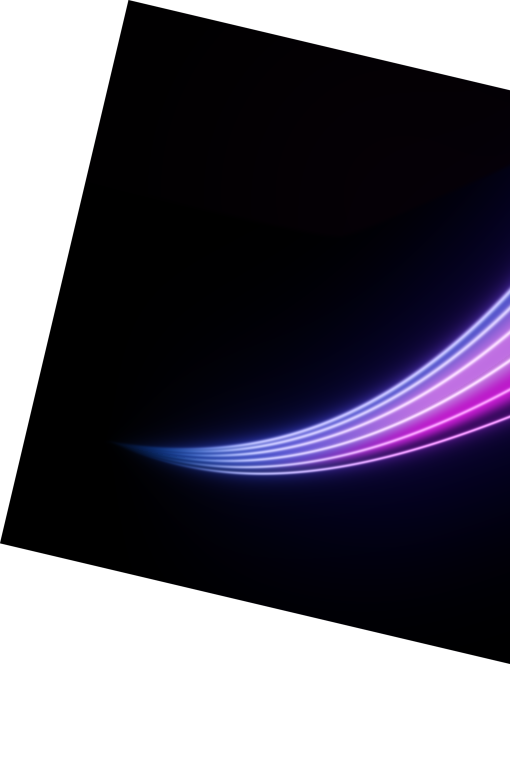
A WebGL 1 fragment shader for this background:

```glsl
precision highp float;
uniform vec2 u_resolution;

#define PANEL_CORNER vec2(0.1673, 1.0)
#define PANEL_HEIGHT 0.727
#define PANEL_TILT 0.2323
#define RIBBON_START vec2(0.1438, 0.4248)
#define RIBBON_LENGTH 0.5203
#define TOP_CURVE vec3(0.0945, -0.2240, -0.0665)
#define BOTTOM_CURVE vec3(0.2333, -0.3627, 0.0967)
#define BLUE vec3(0.27, 0.32, 0.80)
#define PINK vec3(0.84, 0.48, 0.95)
#define MAGENTA vec3(0.84, 0.10, 0.86)
#define DEEP vec3(0.15, 0.02, 0.30)
#define STRANDS 6

// Drop below the ribbon start, as a cubic in t
float drop(vec3 c, float t) {
  return t * (c.x + t * (c.y + t * c.z));
}

float dropSlope(vec3 c, float t) {
  return (c.x + t * (2.0 * c.y + 3.0 * t * c.z)) / RIBBON_LENGTH;
}

vec3 screenBlend(vec3 a, vec3 b) {
  return 1.0 - (1.0 - a) * (1.0 - clamp(b, 0.0, 1.0));
}

// Coverage of the tilted panel, open on the right
float panelMask(vec2 p, float pixel) {
  float c = cos(PANEL_TILT);
  float s = sin(PANEL_TILT);
  vec2 q = p - PANEL_CORNER;
  float along = dot(q, vec2(c, -s));
  float down = dot(q, vec2(-s, -c));
  float inside = min(along, min(down, PANEL_HEIGHT - down));
  return smoothstep(-0.7 * pixel, 0.7 * pixel, inside);
}

// Near-black field with a navy haze and a faint warm upper area
vec3 backdrop(vec2 p, float dist) {
  float haze = exp(-dist * dist / 0.022) * smoothstep(0.12, 0.58, p.x);
  vec3 color = vec3(0.008, 0.002, 0.125) * haze;
  float x = p.x - 0.445;
  float boundary = 0.683 + 0.235 * x + 0.36 * (sqrt(x * x + 0.0012) - x) * 0.65;
  boundary += 0.22 * max(x, 0.0);
  float warm = smoothstep(-0.003, 0.006, p.y - boundary);
  float spread = exp(-12.0 * dot(p - vec2(0.52, 0.75), p - vec2(0.52, 0.75)));
  return mix(color, vec3(0.022, 0.0, 0.025) * spread, warm * 0.85);
}

// Ribbon hue: t runs left to right, s from the top edge to the bottom edge
vec3 ribbonColor(float t, float s) {
  vec3 right = mix(BLUE, PINK, smoothstep(0.0, 0.4, s));
  right = mix(right, MAGENTA, smoothstep(0.55, 0.74, s));
  right = mix(right, DEEP, smoothstep(0.80, 0.96, s));
  vec3 left = mix(vec3(0.03, 0.20, 0.52), vec3(0.30, 0.30, 0.82), smoothstep(0.1, 0.5, t));
  left *= 1.0 - 0.55 * smoothstep(0.6, 1.0, s);
  return mix(left, right, smoothstep(0.35, 0.85, t));
}

void main() {
  float pixel = 1.0 / u_resolution.y;
  vec2 p = gl_FragCoord.xy * pixel;

  // Ribbon coordinates
  float rawT = (p.x - RIBBON_START.x) / RIBBON_LENGTH;
  float t = clamp(rawT, 0.002, 1.05);
  float depth = RIBBON_START.y - p.y;
  float top = drop(TOP_CURVE, t);
  float bottom = drop(BOTTOM_CURVE, t);
  float s = (depth - top) / (bottom - top);
  float slope = dropSlope(mix(TOP_CURVE, BOTTOM_CURVE, clamp(s, 0.0, 1.0)), t);
  float tilt = inversesqrt(1.0 + slope * slope);
  float outside = max(0.0, max(top - depth, depth - bottom)) * tilt;
  float fade = smoothstep(-0.02, 0.38, rawT);

  vec3 color = backdrop(p, outside);

  // Glow around the ribbon
  vec3 glowColor = mix(vec3(0.12, 0.16, 0.65), vec3(0.30, 0.12, 0.62), smoothstep(0.4, 0.9, t));
  float glow = 0.55 * exp(-outside / 0.012) + 0.22 * exp(-outside / 0.04);
  glow *= s > 0.5 ? 0.6 : 1.0;
  color = screenBlend(color, glowColor * glow * fade);

  // Translucent body
  float edge = 0.0025 / (bottom - top);
  float body = smoothstep(-edge, edge, s) * (1.0 - smoothstep(1.0 - edge, 1.0 + edge, s));
  vec3 hue = ribbonColor(t, clamp(s, 0.0, 1.0));
  color = mix(color, hue, body * fade * 0.82);

  // Bright strands
  for (int i = 0; i < STRANDS; i++) {
    float k = float(i) / float(STRANDS - 1);
    float lane = k - 0.5 * k * (1.0 - k) * (1.0 - k);
    vec3 curve = mix(TOP_CURVE, BOTTOM_CURVE, lane);
    float bend = dropSlope(curve, t);
    float d = abs(depth - drop(curve, t)) * inversesqrt(1.0 + bend * bend);
    float width = mix(0.0016, 0.0030, t * (1.0 - k)) + 0.3 * pixel;
    float core = exp(-d * d / (width * width));
    float bloom = exp(-d / 0.007);
    vec3 laneHue = ribbonColor(t, min(lane, 0.76));
    vec3 coreColor = mix(laneHue, vec3(0.90, 0.87, 1.0), 0.72 * smoothstep(0.08, 0.4, t));
    color = screenBlend(color, (coreColor * core * 0.85 + laneHue * bloom * 0.26) * fade);
  }

  gl_FragColor = vec4(mix(vec3(1.0), color, panelMask(p, pixel)), 1.0);
}
```
